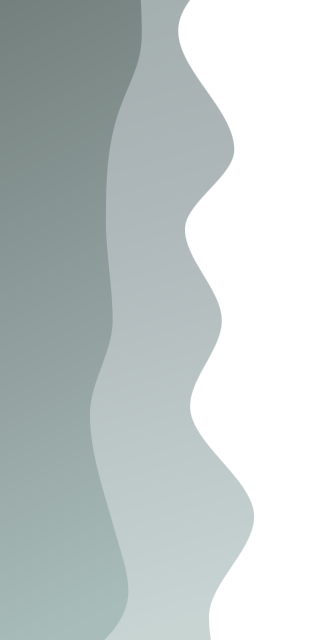
This background is drawn by a Shadertoy shader. Its source:

```glsl
// Two overlapping wavy panels in grey teal, on white, rising from the left side.
// Each panel edge is a cubic Hermite curve x(depth) through a few knots,
// and each panel is filled with a slanted three-stop gradient.

const int KNOTS = 10;
const vec3 WHITE = vec3(1.0);

// Knots: depth from the top, edge position, slope (all in canvas units)
const vec3 BACK_EDGE[KNOTS] = vec3[KNOTS](
    vec3(0.0, 0.594, -1.5), vec3(0.048, 0.557, 0.0),
    vec3(0.234, 0.732, 0.0), vec3(0.358, 0.578, 0.0),
    vec3(0.501, 0.693, 0.0), vec3(0.635, 0.594, 0.0),
    vec3(0.807, 0.794, 0.0), vec3(0.964, 0.653, 0.0),
    vec3(1.0, 0.659, 0.3), vec3(1.1, 0.69, 0.3));

const vec3 FRONT_EDGE[KNOTS] = vec3[KNOTS](
    vec3(0.0, 0.440, 0.1), vec3(0.052, 0.443, 0.0),
    vec3(0.098, 0.430, -0.6), vec3(0.169, 0.375, -0.72),
    vec3(0.345, 0.331, 0.0), vec3(0.501, 0.352, 0.0),
    vec3(0.647, 0.281, 0.0), vec3(0.833, 0.361, 0.55),
    vec3(0.924, 0.401, 0.0), vec3(1.0, 0.326, -2.0));

// Cubic through knots a and b with their slopes
float hermite(vec3 a, vec3 b, float depth) {
    float span = b.x - a.x;
    float u = clamp((depth - a.x) / span, 0.0, 1.0);
    float v = 1.0 - u;
    float ease = u * u * (3.0 - 2.0 * u);
    return mix(a.y, b.y, ease) + span * u * v * (a.z * v - b.z * u);
}

// Edge position at a depth, from the segment that holds it
float edgeAt(vec3 knots[KNOTS], float depth) {
    float x = knots[0].y;
    for (int i = 0; i < KNOTS - 1; i++) {
        if (depth >= knots[i].x) x = hermite(knots[i], knots[i + 1], depth);
    }
    return x;
}

// Smooth coverage of the area left of an edge
float leftOf(float x, float edge) {
    float d = x - edge;
    return clamp(0.5 - d / max(fwidth(d), 1e-5), 0.0, 1.0);
}

// Three-stop gradient with a movable middle stop
vec3 gradient(vec3 start, vec3 middle, vec3 end, float stop, float s) {
    vec3 upper = mix(start, middle, clamp(s / stop, 0.0, 1.0));
    return mix(upper, end, clamp((s - stop) / (1.05 - stop), 0.0, 1.0));
}

void mainImage(out vec4 fragColor, in vec2 fragCoord) {
    vec2 uv = fragCoord / iResolution.xy;
    float depth = 1.0 - uv.y;

    // Panel fills
    vec3 backFill = gradient(vec3(0.635, 0.680, 0.680), vec3(0.680, 0.715, 0.725),
                             vec3(0.780, 0.830, 0.825), 0.39, depth + 0.15 * uv.x);
    vec3 frontFill = gradient(vec3(0.450, 0.500, 0.490), vec3(0.565, 0.620, 0.615),
                              vec3(0.660, 0.740, 0.730), 0.54, depth + 0.25 * uv.x);

    // Layers, back to front
    vec3 color = mix(WHITE, backFill, leftOf(uv.x, edgeAt(BACK_EDGE, depth)));
    color = mix(color, frontFill, leftOf(uv.x, edgeAt(FRONT_EDGE, depth)));
    fragColor = vec4(color, 1.0);
}
```
